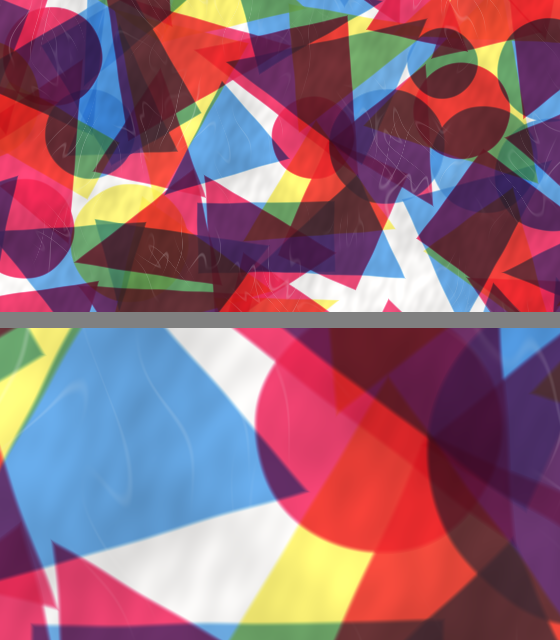
Top, the full canvas; bottom, a detail of the centre.
A WebGL 1 fragment shader for this background:

```glsl
precision highp float;
uniform vec2 u_resolution;

#define RED_FILM vec3(0.94, 0.25, 0.40)
#define BLUE_FILM vec3(0.40, 0.66, 0.87)
#define YELLOW_FILM vec3(0.99, 0.95, 0.42)
#define PAPER vec3(0.95, 0.945, 0.94)
#define HAZE vec3(0.015, 0.02, 0.055)
#define CELL_SIZES vec3(0.35, 0.34, 0.47)
#define LEANS vec3(0.3, 0.15, -0.3)
#define FILM_SIZE 0.14
#define EDGE 0.0035
#define OVERLAP_DEPTH 0.35
#define CREASE_SHINE 0.2
#define MOTTLE 0.16

const float TAU = 6.28319;

vec4 hash4(vec2 cell, float seed) {
  vec4 h = fract((cell.xyxy + seed * 17.3) * vec4(0.1031, 0.1030, 0.0973, 0.1099));
  h += dot(h, h.wzxy + 33.33);
  return fract((h.xxyz + h.yzzw) * h.zywx);
}

float cornerSlope(vec2 corner, vec2 offset) {
  float angle = TAU * hash4(corner, 9.0).x;
  return dot(vec2(cos(angle), sin(angle)), offset);
}

float gradientNoise(vec2 p) {
  vec2 i = floor(p);
  vec2 f = p - i;
  vec2 u = f * f * f * (f * (f * 6.0 - 15.0) + 10.0);
  vec2 e = vec2(1.0, 0.0);
  float low = mix(cornerSlope(i, f), cornerSlope(i + e, f - e), u.x);
  float high = mix(cornerSlope(i + e.yx, f - e.yx), cornerSlope(i + 1.0, f - 1.0), u.x);
  return mix(low, high, u.y);
}

vec2 rotate(vec2 p, float angle) {
  float c = cos(angle), s = sin(angle);
  return vec2(c * p.x - s * p.y, s * p.x + c * p.y);
}

// A cut piece is a disc, a rectangle or a pointed triangle
float pieceDistance(vec2 p, vec4 form, float size) {
  if (form.y < 0.22) return length(p) - size * mix(1.05, 1.3, form.z);
  vec2 q = rotate(p, form.x * TAU);
  if (form.y < 0.4) {
    vec2 d = abs(q) - size * vec2(1.5, mix(0.7, 1.2, form.z));
    return max(d.x, d.y);
  }
  vec2 sides = vec2(TAU, -TAU) / 3.0 + (form.zw - 0.5) * 0.5;
  vec2 first = vec2(cos(sides.x), sin(sides.x));
  vec2 second = vec2(cos(sides.y), sin(sides.y));
  return max(q.x, max(dot(q, first), dot(q, second))) - size;
}

// Summed thickness of all pieces of one colour, scattered on a jittered grid
float filmThickness(vec2 p, float cellSize, float lean, float seed) {
  vec2 home = floor(p / cellSize);
  float thickness = 0.0;
  for (int y = -2; y <= 2; y++) {
    for (int x = -2; x <= 2; x++) {
      vec2 cell = home + vec2(float(x), float(y));
      vec4 place = hash4(cell, seed);
      vec4 form = hash4(cell, seed + 3.7);
      vec2 centre = (cell + mix(vec2(0.1), vec2(0.9), place.xy)) * cellSize;
      float size = FILM_SIZE * mix(0.75, 1.25, place.z);
      size *= 1.0 + lean * (0.5 - clamp(centre.y, 0.0, 1.0));
      float d = pieceDistance(p - centre, form, size);
      thickness += smoothstep(EDGE, -EDGE, d) * mix(0.87, 1.1, place.w);
    }
  }
  return min(thickness, 1.0) + OVERLAP_DEPTH * max(thickness - 1.0, 0.0);
}

// Thin bright folds, limited to patches
float creases(vec2 p, float angle, vec2 shift) {
  vec2 q = rotate(p, angle) + shift;
  q.x += 0.06 * gradientNoise(q * 5.0);
  float ridge = abs(gradientNoise(q * vec2(20.0, 4.5)));
  float patches = smoothstep(0.05, 0.4, gradientNoise(q * 4.0 + 7.0));
  return smoothstep(0.05, 0.0, ridge) * patches;
}

void main() {
  vec2 p = gl_FragCoord.xy / u_resolution.y;

  // Hand-cut edges waver slightly
  vec2 waver = vec2(gradientNoise(p * 9.0), gradientNoise(p * 9.0 + 31.0));
  vec2 cut = p + 0.004 * waver;

  float red = filmThickness(cut, CELL_SIZES.x, LEANS.x, 1.0);
  float blue = filmThickness(cut, CELL_SIZES.y, LEANS.y, 2.0);
  float yellow = filmThickness(cut, CELL_SIZES.z, LEANS.z, 5.0);

  // Light passes through every film in turn
  vec3 color = PAPER * pow(RED_FILM, vec3(red));
  color *= pow(BLUE_FILM, vec3(blue)) * pow(YELLOW_FILM, vec3(yellow));
  color += HAZE * min(red + blue + yellow, 1.0);

  // Uneven plastic and glints on its folds
  float unevenness = gradientNoise(p * 6.0) + 0.6 * gradientNoise(rotate(p, 0.4) * vec2(38.0, 17.0));
  color *= 1.0 + MOTTLE * unevenness;
  float glint = creases(p, 0.3, vec2(3.0)) + 0.7 * creases(p, -0.5, vec2(11.0, 5.0));
  color = mix(color, vec3(0.95), CREASE_SHINE * min(glint, 1.0));

  gl_FragColor = vec4(clamp(color, 0.0, 1.0), 1.0);
}
```
